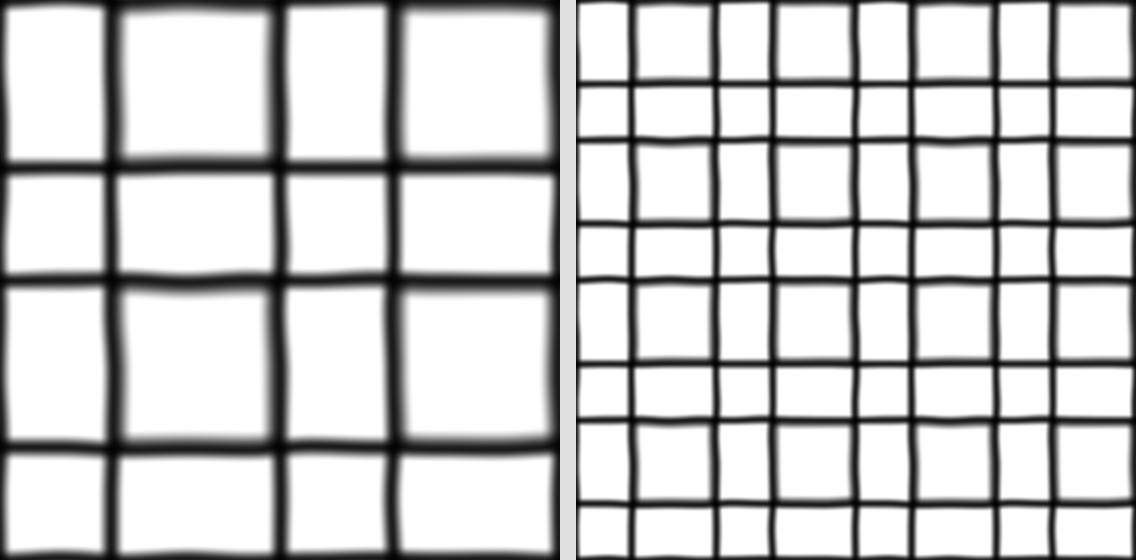
Left, the tile; right, the same tile 2 across and 2 down.
Give the GLSL for this pattern, as a WebGL 2 fragment shader.

```glsl
#version 300 es
precision highp float;

// Soft white panes between dark bars: each repeat is split unevenly into
// narrow and wide columns and rows. Every pane fades to its edges in proportion
// to its shorter side, and wrapping noise bends the bars slightly.

uniform vec2 u_resolution;
out vec4 fragColor;

const float REPEATS = 2.0;        // repeats across and down
const float SPLIT = 0.4;          // narrow share of each repeat
const float FADE = 0.126;         // fade depth, as a share of the shorter side
const float BAR_TONE = 0.105;     // darkest tone along a bar
const float WOBBLE = 0.0085;      // full range of the bending, in canvas units
const float WOBBLE_CELLS = 9.0;   // noise cells across the canvas
const vec3 BAR_COLOR = vec3(0.0);
const vec3 PANE_COLOR = vec3(1.0);

float hash(vec2 p) {
    return fract(sin(dot(p, vec2(127.1, 311.7))) * 43758.5453);
}

// Value noise that wraps after WOBBLE_CELLS cells
float wrappedNoise(vec2 p, float seed) {
    vec2 cell = floor(p);
    vec2 blend = smoothstep(0.0, 1.0, p - cell);
    vec2 a = mod(cell, WOBBLE_CELLS);
    vec2 b = mod(cell + 1.0, WOBBLE_CELLS);
    float low = mix(hash(a + seed), hash(vec2(b.x, a.y) + seed), blend.x);
    float high = mix(hash(vec2(a.x, b.y) + seed), hash(b + seed), blend.x);
    return mix(low, high, blend.y);
}

// Brightness of the pane at uv, product of the fades along both axes
float paneTone(vec2 uv) {
    vec2 local = fract(uv * REPEATS);
    vec2 isWide = step(SPLIT, local);
    vec2 start = isWide * SPLIT;
    vec2 size = mix(vec2(SPLIT), vec2(1.0 - SPLIT), isWide);
    vec2 edgeDistance = min(local - start, start + size - local);
    float depth = FADE * min(size.x, size.y);
    vec2 tone = mix(vec2(BAR_TONE), vec2(1.0), smoothstep(0.0, depth, edgeDistance));
    return tone.x * tone.y;
}

void main() {
    vec2 uv = gl_FragCoord.xy / u_resolution;

    // Bend the grid
    vec2 noisePoint = uv * WOBBLE_CELLS;
    vec2 bend = vec2(wrappedNoise(noisePoint, 17.0), wrappedNoise(noisePoint, 53.0)) - 0.5;

    float tone = paneTone(uv + WOBBLE * bend);
    fragColor = vec4(mix(BAR_COLOR, PANE_COLOR, tone), 1.0);
}
```
